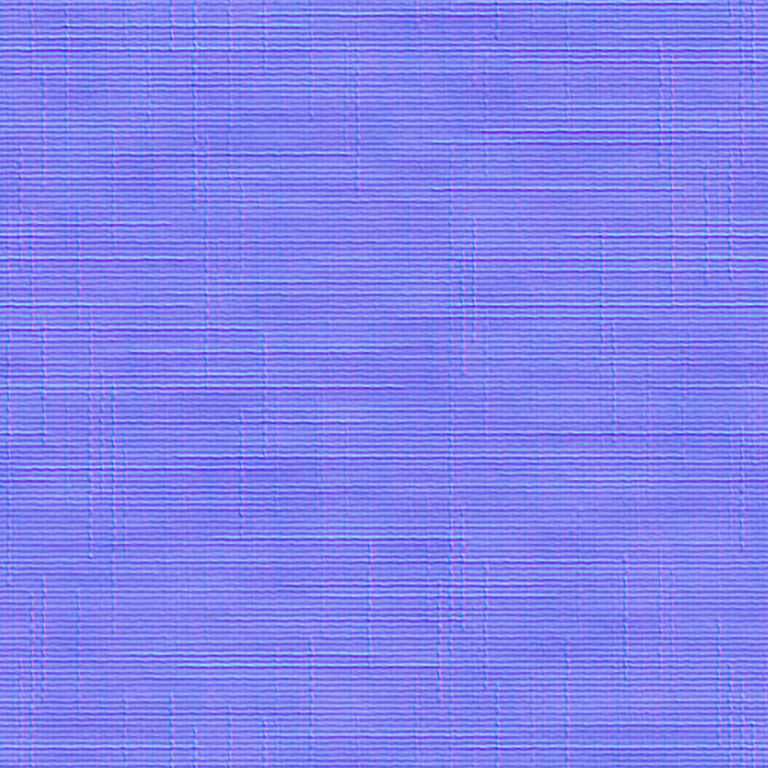
A WebGL 2 fragment shader for this texture map:

```glsl
#version 300 es
precision highp float;
// Tileable normal map of a linen weave with raised slub threads.

uniform vec2 u_resolution;
out vec4 outColor;

const float PI = 3.14159265;
const float THREADS = 132.0;       // threads across and down
const float WEFT_RUNS = 3.0;       // slub runs along a horizontal thread
const float WARP_RUNS = 6.0;       // slub runs along a vertical thread
const float EPS = 0.13;            // slope step, in threads
const vec3 FLAT_COLOR = vec3(0.5, 0.505, 0.94);

float hash(vec2 p) {
    vec3 q = fract(p.xyx * 0.1031);
    q += dot(q, q.yzx + 33.33);
    return fract((q.x + q.y) * q.z);
}

// Value noise that wraps after the given number of cells.
float noise(vec2 p, vec2 period) {
    vec2 cell = floor(p);
    vec2 f = smoothstep(0.0, 1.0, p - cell);
    vec2 a = mod(cell, period);
    vec2 b = mod(cell + 1.0, period);
    return mix(mix(hash(a), hash(vec2(b.x, a.y)), f.x),
               mix(hash(vec2(a.x, b.y)), hash(b), f.x), f.y);
}

// Random level along one thread: long constant runs with short blends.
float runLevel(float id, float along, float runs, float seed) {
    float s = along * runs + hash(vec2(id, seed)) * runs;
    float cell = floor(s);
    float here = hash(vec2(id + seed, mod(cell, runs) + 7.0));
    float next = hash(vec2(id + seed, mod(cell + 1.0, runs) + 7.0));
    return mix(here, next, smoothstep(0.92, 1.0, s - cell));
}

// Slubs swell mostly on every second thread, each to its own size.
float slub(float id, float along, float runs, float seed, float rarity) {
    float level = runLevel(id, along, runs, seed);
    float share = mix(0.25, 1.0, mod(id, 2.0));
    return share * smoothstep(rarity, 1.0, level);
}

float roundProfile(float x) {
    return 0.5 - 0.5 * cos(2.0 * PI * x);
}

// Height of the cloth at a point measured in threads.
float clothHeight(vec2 t) {
    vec2 uv = t / THREADS;
    vec2 fine = vec2(THREADS);
    float wobbleY = noise(t, fine) - 0.5;
    float wobbleX = noise(t.yx + 31.0, fine) - 0.5;
    vec2 w = t + vec2(wobbleX, wobbleY) * vec2(0.4, 0.17);
    vec2 id = mod(floor(w), THREADS);

    float weftSlub = slub(id.y, uv.x, WEFT_RUNS, 11.0, 0.45);
    float warpSlub = slub(id.x, uv.y, WARP_RUNS, 57.0, 0.6);
    float weftSize = 0.6 + 0.5 * runLevel(id.y, uv.x, 5.0, 83.0) + 1.15 * weftSlub;
    float warpSize = 0.08 + 0.22 * runLevel(id.x, uv.y, WARP_RUNS, 29.0) + 1.1 * warpSlub;

    // Threads pass over and under each other in a checker order.
    float weftOver = 1.0 + 0.16 * cos(PI * (t.x + id.y));
    float warpOver = 1.0 - 0.5 * cos(PI * (t.y + id.x));
    float fuzz = 0.55 * noise(t + 0.37, fine);
    return weftSize * weftOver * roundProfile(w.y)
         + warpSize * warpOver * roundProfile(w.x) + fuzz;
}

// Slow lean of the cloth in streaks along both thread directions.
vec2 clothLean(vec2 t) {
    vec2 streaks = vec2(noise(t / vec2(2.0, 12.0), vec2(66.0, 11.0)),
                        noise(t / vec2(12.0, 2.0), vec2(11.0, 66.0)));
    float patches = noise(t / 12.0 + 5.0, vec2(11.0));
    return (streaks - 0.5) * vec2(0.05, 0.06) + (patches - 0.5) * 0.025;
}

// Encode slope; steep upper edges turn cyan, lower edges violet.
vec3 slopeColor(vec2 tilt) {
    float lean = tilt.y / 0.18;
    float soft = 2.0 * lean / (1.0 + lean * lean);
    vec3 color = FLAT_COLOR;
    color.r += 0.085 * soft + tilt.x;
    color.g += tilt.y;
    color.b += 0.05 * soft - 0.1 * dot(tilt, tilt);
    return clamp(color, 0.0, 1.0);
}

void main() {
    vec2 t = gl_FragCoord.xy / u_resolution * THREADS;
    vec2 stride = vec2(EPS, 0.0);
    vec2 slope = vec2(
        clothHeight(t + stride.xy) - clothHeight(t - stride.xy),
        clothHeight(t + stride.yx) - clothHeight(t - stride.yx)) / (2.0 * EPS);
    vec2 tilt = clothLean(t) - slope * vec2(0.055, 0.053);
    outColor = vec4(slopeColor(tilt), 1.0);
}
```
